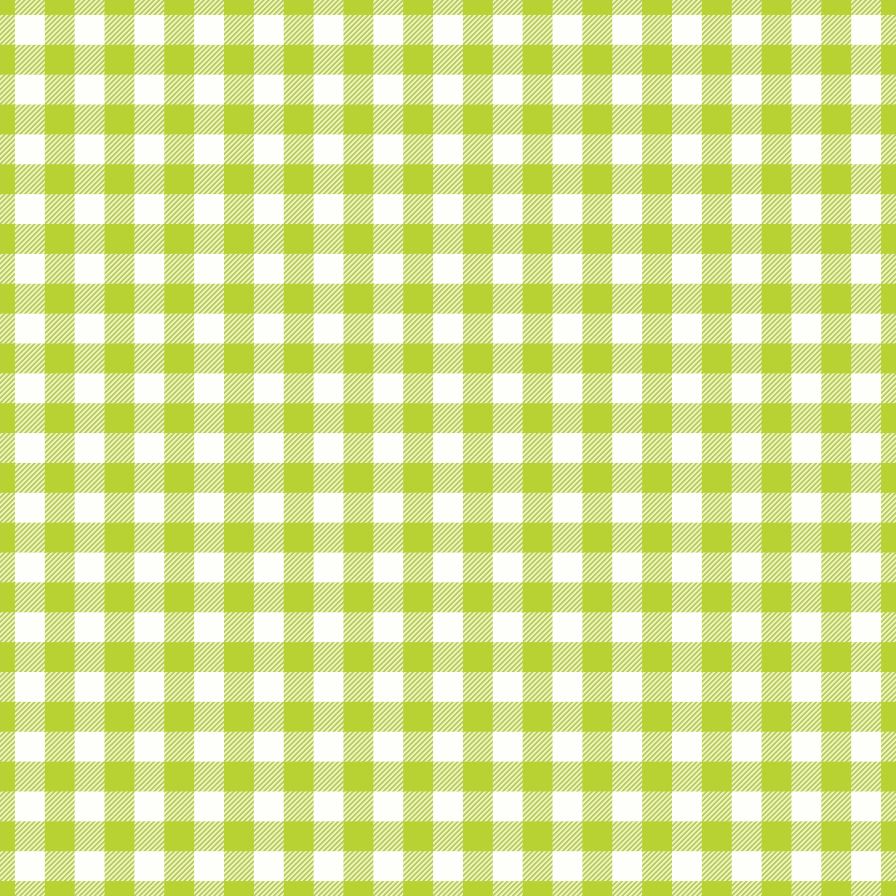
This pattern is drawn by a WebGL 2 fragment shader. Its source:

```glsl
#version 300 es
precision highp float;
// Lime gingham: solid and white squares joined by diagonally hatched squares.
uniform vec2 u_resolution;
out vec4 fragColor;

// Coverage of a half-period band centred on whole numbers; blur is one pixel in periods.
float band(float t, float blur) {
    return clamp(0.5 + (abs(fract(t) - 0.5) - 0.25) / blur, 0.0, 1.0);
}

void main() {
    // Fifteen repeats each way
    vec2 cell = gl_FragCoord.xy / u_resolution * 15.0;
    vec2 pixel = 15.0 / u_resolution;

    // Coloured threads running down and across
    float column = band(cell.x, pixel.x);
    float row = band(cell.y, pixel.y);

    // Twill lines rising to the right, twelve per repeat
    float twill = band((cell.x - cell.y) * 12.0, 12.0 * max(pixel.x, pixel.y));
    vec3 hatch = mix(vec3(0.94, 0.97, 0.71), vec3(0.72, 0.79, 0.41), twill);

    // Weave: white where neither crosses, solid where both do
    vec3 white = vec3(0.995, 0.995, 0.985);
    vec3 lime = vec3(0.72, 0.825, 0.20);
    vec3 color = mix(mix(white, hatch, column), mix(hatch, lime, column), row);

    fragColor = vec4(color, 1.0);
}
```
